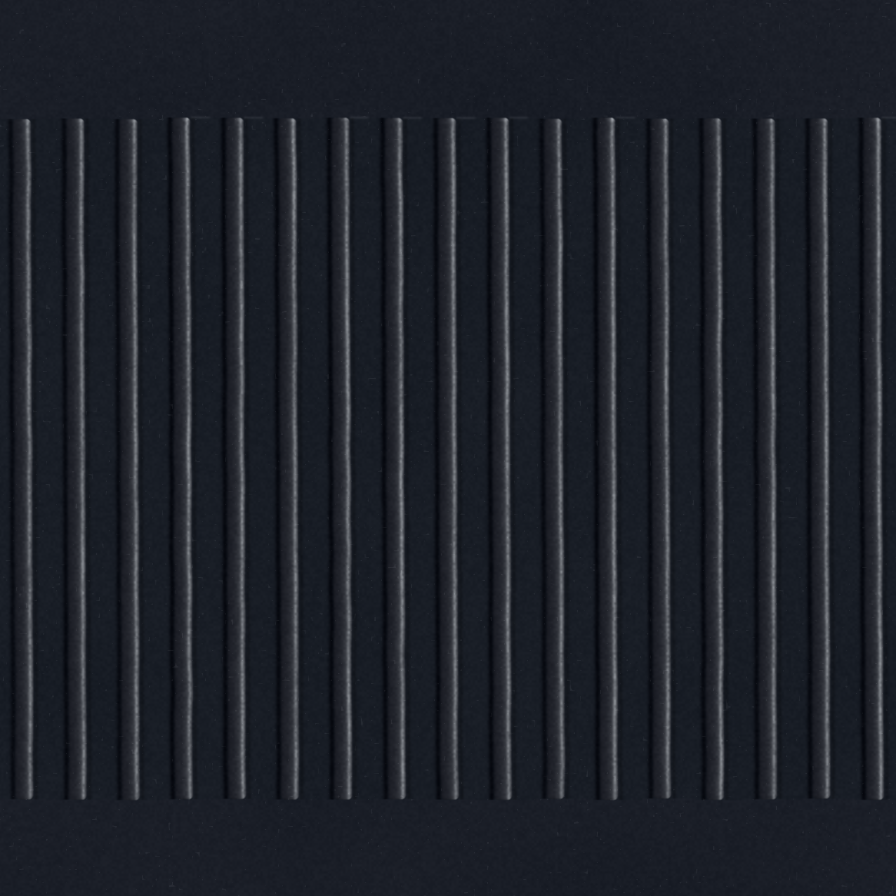
This texture is drawn by a WebGL 2 fragment shader. Its source:

```glsl
#version 300 es
precision highp float;
// Dark moulded panel with a band of 17 upright raised ribs between plain margins.
// Each rib is a rounded box with a shadow groove on its left and a worn, glinting
// ridge on its right; value noise adds grain, wobble and differences between ribs.
uniform vec2 u_resolution;
out vec4 fragColor;

float hash(vec2 p) {
    vec3 q = fract(vec3(p.xyx) * 0.1031);
    q += dot(q, q.yzx + 33.33);
    return fract((q.x + q.y) * q.z);
}

float noise(vec2 p) {
    vec2 cell = floor(p), f = fract(p);
    f = f * f * (3.0 - 2.0 * f);
    return mix(mix(hash(cell), hash(cell + vec2(1, 0)), f.x),
               mix(hash(cell + vec2(0, 1)), hash(cell + vec2(1, 1)), f.x), f.y);
}

float roundBox(vec2 p, vec2 halfSize, float radius) {
    vec2 q = abs(p) - halfSize + radius;
    return length(max(q, 0.0)) + min(max(q.x, q.y), 0.0) - radius;
}

// Soft line of the given half width around zero
float ridge(float d, float width) {
    return exp(-d * d / (width * width));
}

void main() {
    vec2 uv = gl_FragCoord.xy / u_resolution;
    float soft = max(0.0012, 0.75 / min(u_resolution.x, u_resolution.y));

    // Rib index and signed distance from its bright ridge, with a slight lean
    float pitch = 0.0593;
    float x = uv.x - 0.0326 - 0.004 * (0.5 - uv.y);
    float rib = floor(x / pitch + 0.5);
    float wobble = noise(vec2(rib * 7.3 + 20.0, uv.y * 26.0)) - 0.5;
    float d = x - rib * pitch + 0.0012 * wobble;
    float vary = hash(vec2(rib + 31.0, 4.0));
    float top = 0.868 + 0.002 * (vary - 0.5);
    float bottom = 0.108 + 0.002 * (hash(vec2(rib + 31.0, 9.0)) - 0.5);

    // Masks for the ribbed band and the raised rib
    float band = smoothstep(bottom - soft, bottom + soft, uv.y)
               * (1.0 - smoothstep(top - soft, top + soft, uv.y));
    vec2 center = vec2(-0.0065, 0.5 * (top + bottom));
    float box = roundBox(vec2(d, uv.y) - center, vec2(0.0100, 0.5 * (top - bottom)), 0.005);
    float raised = 1.0 - smoothstep(-soft, soft, box);

    // Plain surface, slightly bluer between ribs
    float cloud = noise(uv * 9.0 + 3.0);
    vec3 color = mix(vec3(0.092, 0.108, 0.143), vec3(0.108, 0.122, 0.157), cloud);
    color = mix(color, vec3(0.088, 0.108, 0.140) + 0.008 * cloud, 0.8 * band);

    // Rib face brightens toward its ridge
    float across = smoothstep(-0.016, 0.001, d);
    vec3 face = mix(vec3(0.112, 0.120, 0.150), vec3(0.155, 0.165, 0.193), across);
    color = mix(color, face, raised);

    // Groove on the left, thin shade just right of the ridge
    float groove = ridge(d + 0.0192, 0.0032) * band;
    color = mix(color, vec3(0.022, 0.030, 0.055), groove * (0.82 + 0.15 * vary));
    color *= 1.0 - 0.22 * ridge(d - 0.0065, 0.0025) * band;

    // Worn glint: fine specks and slow fading along the ridge
    float specks = noise(vec2(uv.x * 300.0, uv.y * 340.0));
    float fade = noise(vec2(rib * 5.0 + 60.0, uv.y * 14.0));
    float wear = 0.42 + 0.42 * specks + 0.28 * fade + 0.12 * (vary - 0.5);
    float glint = ridge(d, 0.0023) * wear + 0.20 * ridge(d + 0.0015, 0.0050);
    color += vec3(0.290, 0.295, 0.290) * glint * raised;

    // Small lit hook at the rib top, and a faint lip beside some ribs
    float cap = ridge(uv.y - top + 0.002, 0.0022) * smoothstep(-0.009, 0.0, d) * raised;
    color += 0.09 * cap;
    float lip = ridge(uv.y - top, 0.0016) * smoothstep(0.002, 0.006, d)
              * (1.0 - smoothstep(0.022, 0.028, d));
    color += 0.055 * lip * step(0.6, vary);
    color *= 1.0 - 0.25 * ridge(uv.y - bottom + 0.002, 0.003) * raised;

    // Fine grain and sparse pale dust
    float grain = noise(uv * 380.0) + 0.6 * noise(uv * 190.0 + 50.0) - 0.8;
    color += grain * (0.018 + 0.022 * raised * across);
    float dust = smoothstep(0.90, 1.0, noise(uv * 270.0 + 90.0));
    color += 0.05 * dust;

    fragColor = vec4(clamp(color, 0.0, 1.0), 1.0);
}
```
